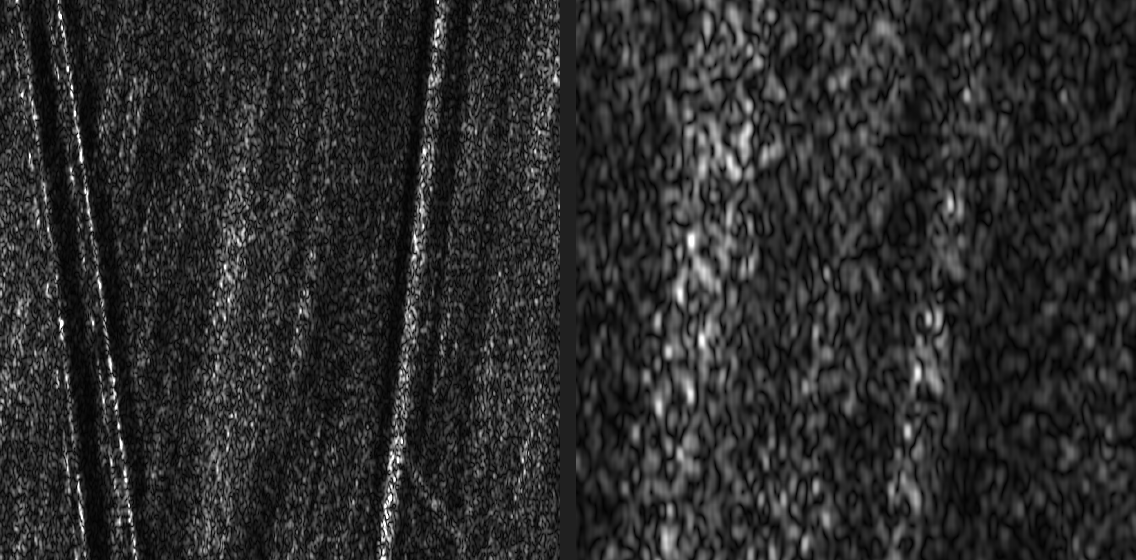
Left: the whole. Right: its middle third, enlarged.
Reproduce this texture procedurally as a WebGL 2 fragment shader.

```glsl
#version 300 es
precision highp float;
// Radar-like speckle over furrowed ground, crossed by bright tracks and dark strips.

uniform vec2 u_resolution;
out vec4 fragColor;

const float TAU = 6.2831853;
const vec2 GRAIN_CELLS = vec2(310.0, 150.0);
const float FURROW_SLANT = 0.14;

float hash(vec2 p) {
    return fract(sin(dot(p, vec2(127.1, 311.7))) * 43758.5453);
}

float valueNoise(vec2 p) {
    vec2 cell = floor(p);
    vec2 f = fract(p);
    f = f * f * (3.0 - 2.0 * f);
    float low = mix(hash(cell), hash(cell + vec2(1.0, 0.0)), f.x);
    float high = mix(hash(cell + vec2(0.0, 1.0)), hash(cell + vec2(1.0, 1.0)), f.x);
    return mix(low, high, f.y);
}

// Pair of independent normal deviates for one cell
vec2 gaussianPair(vec2 cell) {
    float radius = sqrt(-2.0 * log(max(hash(cell), 0.0001)));
    float angle = TAU * hash(cell + vec2(37.3, 71.9));
    return radius * vec2(cos(angle), sin(angle));
}

// Magnitude of a smooth complex random field with unit variance
float speckle(vec2 p) {
    vec2 cell = floor(p);
    vec2 field = vec2(0.0);
    float power = 0.0;
    for (int j = -1; j <= 1; j++) {
        for (int i = -1; i <= 1; i++) {
            vec2 node = cell + vec2(float(i), float(j));
            vec2 d = p - node - 0.5;
            float weight = exp(-1.65 * dot(d, d));
            field += weight * gaussianPair(node);
            power += weight * weight;
        }
    }
    return length(field) * inversesqrt(power);
}

// Horizontal position of a gently bowed line at height y
float bowedLine(float y, float bottom, float top, float bow) {
    return mix(bottom, top, y) + 4.0 * bow * y * (1.0 - y);
}

float softLine(float offset, float halfWidth) {
    float d = offset / halfWidth;
    return exp(-d * d);
}

float flatBand(float offset, float halfWidth, float edge) {
    return 1.0 - smoothstep(halfWidth - edge, halfWidth + edge, abs(offset));
}

// Broken brightness along a line
float dashes(float y, float count, float seed) {
    return smoothstep(0.25, 0.85, valueNoise(vec2(y * count, seed)));
}

// Long slanted streaks at several widths, centred on zero
float furrows(vec2 p) {
    float across = p.x - FURROW_SLANT * p.y + 0.006 * sin(4.0 * p.y + 5.0 * p.x);
    float sum = 0.0;
    sum += 0.40 * valueNoise(vec2(across * 13.0, p.y * 1.6) + 3.0);
    sum += 0.65 * valueNoise(vec2(across * 38.0, p.y * 2.6) + 17.0);
    sum += 0.50 * valueNoise(vec2(across * 90.0, p.y * 5.0) + 41.0);
    sum += 0.25 * valueNoise(p * 22.0 + 59.0);
    return sum - 0.9;
}

void main() {
    vec2 p = gl_FragCoord.xy / u_resolution;

    // Offsets from the three main lines
    float inner = p.x - bowedLine(p.y, 0.243, 0.104, 0.003);
    float outer = p.x - bowedLine(p.y, 0.153, 0.031, 0.007);
    float road = p.x - bowedLine(p.y, 0.687, 0.792, 0.002);

    // Ground with furrows
    float level = 0.126 * exp(1.45 * furrows(p));

    // Dark strips beside the tracks
    level *= 1.0 - 0.68 * flatBand(outer - 0.027, 0.017, 0.007);
    level *= 1.0 - 0.62 * flatBand(inner - 0.022, 0.015, 0.008);
    level *= 1.0 - 0.62 * flatBand(road + 0.027, 0.010, 0.006);
    level *= 1.0 - 0.60 * flatBand(road - 0.043, 0.008, 0.005) * smoothstep(0.12, 0.25, p.y);
    level *= 1.0 - 0.35 * flatBand(road - 0.024, 0.007, 0.005);

    // Bright tracks
    level += 0.46 * softLine(inner, 0.0034) * (0.55 + 0.45 * dashes(p.y, 55.0, 2.5));
    level += 0.30 * softLine(inner + 0.021, 0.0038) * dashes(p.y, 38.0, 7.5);
    level += 0.48 * softLine(outer, 0.0036) * (0.15 + 0.85 * dashes(p.y, 48.0, 12.5));
    level += 0.32 * softLine(outer + 0.017, 0.0036) * (0.1 + 0.9 * dashes(p.y, 42.0, 19.5));

    // Broad road, brighter towards its left side
    float roadGlow = mix(0.24, 0.14, smoothstep(-0.010, 0.012, road));
    level += roadGlow * flatBand(road, 0.0115, 0.004) * (0.7 + 0.6 * dashes(p.y, 30.0, 25.5));

    // Faint oblique streak at the foot of the road
    float oblique = (p.x - 0.73) + 0.72 * (p.y - 0.165);
    level += 0.10 * softLine(oblique, 0.012) * flatBand(p.x - 0.775, 0.045, 0.015);

    float shade = clamp(level * speckle(p * GRAIN_CELLS) + 0.008, 0.0, 1.0);
    fragColor = vec4(vec3(shade), 1.0);
}
```
